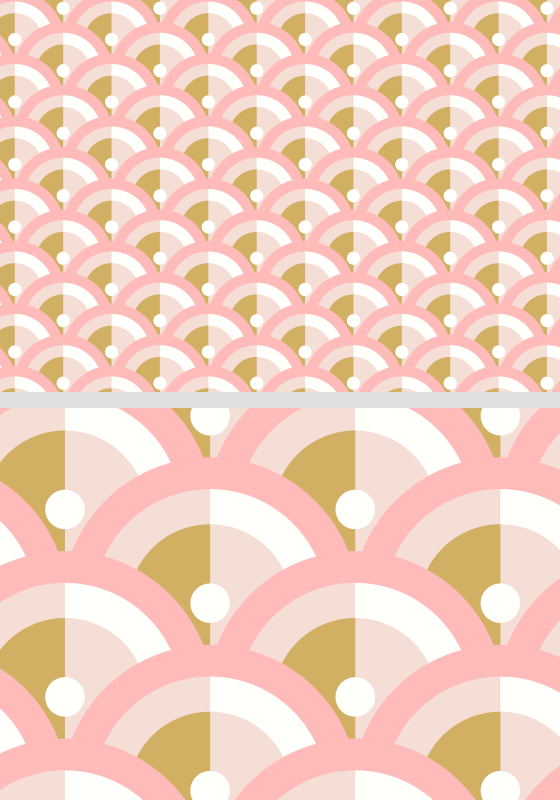
Top: the whole. Bottom: its middle third, enlarged.
Reproduce this pattern procedurally as a Shadertoy shader.

```glsl
// Overlapping fan scales in staggered rows: a pink rim, a two-tone band, a two-tone
// core and a white bead. Each pixel paints its nearest scale in three rows, back to
// front, using antialiased discs. One unit is the horizontal spacing of the scales.

const float REPEATS_ACROSS = 5.7875;
const float ROW_STEP = 0.3229;
const vec2 FIRST_CENTER = vec2(0.653, 0.081);

const float RIM_RADIUS = 0.5124;
const float BAND_RADIUS = 0.403;
const float CORE_RADIUS = 0.282;
const float BEAD_RADIUS = 0.068;
const float BEAD_LIFT = 0.010;

const vec3 PINK = vec3(1.0, 0.73, 0.73);
const vec3 BLUSH = vec3(0.96, 0.87, 0.84);
const vec3 WHITE = vec3(1.0, 1.0, 0.99);
const vec3 GOLD = vec3(0.82, 0.69, 0.39);

// Coverage of the region where the signed distance is negative
float coverage(float dist, float pixel) {
    return clamp(0.5 - dist / pixel, 0.0, 1.0);
}

float disc(vec2 p, float radius, float pixel) {
    return coverage(length(p) - radius, pixel);
}

// Offset from the nearest scale center in a row; odd rows shift by half a repeat
vec2 toScale(vec2 p, float row) {
    float x = p.x - 0.5 * mod(row, 2.0);
    return vec2(x - floor(x + 0.5), p.y - row * ROW_STEP);
}

vec3 paintScale(vec3 under, vec2 p, float pixel) {
    float rightHalf = coverage(-p.x, pixel);
    vec3 band = mix(BLUSH, WHITE, rightHalf);
    vec3 core = mix(GOLD, BLUSH, rightHalf);

    vec3 color = mix(under, PINK, disc(p, RIM_RADIUS, pixel));
    color = mix(color, band, disc(p, BAND_RADIUS, pixel));
    color = mix(color, core, disc(p, CORE_RADIUS, pixel));
    return mix(color, WHITE, disc(p - vec2(0.0, BEAD_LIFT), BEAD_RADIUS, pixel));
}

void mainImage(out vec4 fragColor, in vec2 fragCoord) {
    float pixel = REPEATS_ACROSS / iResolution.x;
    vec2 p = fragCoord * pixel - FIRST_CENTER;
    float baseRow = floor(p.y / ROW_STEP);

    // Lower rows lie in front of the rows above them
    vec3 color = PINK;
    for (int i = 1; i >= -1; i--) {
        color = paintScale(color, toScale(p, baseRow + float(i)), pixel);
    }
    fragColor = vec4(color, 1.0);
}
```
